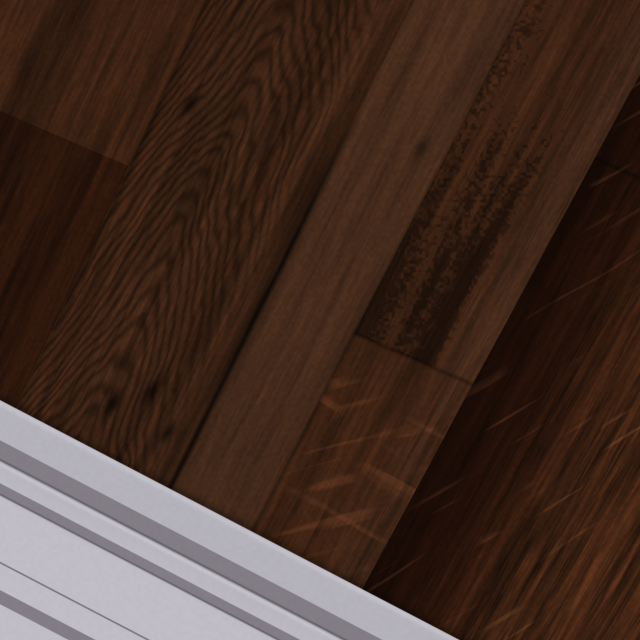
Reproduce this texture procedurally as a three.js fragment shader.

```glsl
// Dark oak floor boards running diagonally, cut off by a pale ridged metal trim at the lower left.
#define SOFT 0.0016
#define TRIM_SLOPE 0.522
#define TRIM_EDGE 0.625
#define RING_FREQ 23.0
#define GRAIN_GAIN 0.42
#define WOOD_DARK vec3(0.130, 0.056, 0.028)
#define WOOD_MID vec3(0.222, 0.122, 0.068)
#define WOOD_LIGHT vec3(0.272, 0.170, 0.112)
#define METAL_LIGHT vec3(0.750, 0.740, 0.775)
#define METAL_SHADE vec3(0.510, 0.490, 0.520)

varying vec2 vUv;

float hash(vec2 p) {
  p = fract(p * vec2(0.1031, 0.1137));
  p += dot(p, p.yx + 33.33);
  return fract((p.x + p.y) * p.x * 17.0);
}

float noise(vec2 p) {
  vec2 i = floor(p), f = fract(p);
  f = f * f * (3.0 - 2.0 * f);
  return mix(mix(hash(i), hash(i + vec2(1.0, 0.0)), f.x),
             mix(hash(i + vec2(0.0, 1.0)), hash(i + 1.0), f.x), f.y);
}

float fbm(vec2 p) {
  float sum = 0.0, amp = 0.5;
  for (int i = 0; i < 4; i++) {
    sum += amp * noise(p + 40.0);
    p = p * 2.03 + 17.0;
    amp *= 0.5;
  }
  return sum;
}

float edge(float at, float x) { return smoothstep(at - SOFT, at + SOFT, x); }
float band(float a, float b, float x) { return edge(a, x) - edge(b, x); }
float glow(float x, float width) { return exp(-x * x / (width * width)); }

// Dark oval stretched along the boards
float knot(vec2 p, vec2 center, float size) {
  vec2 q = p - center;
  q = vec2(q.x - 0.5 * q.y, q.y * 0.55);
  return exp(-dot(q, q) / (size * size));
}

// Thin broken lines along direction angle
float scratches(vec2 p, float angle, float freq) {
  vec2 dir = vec2(cos(angle), sin(angle));
  vec2 q = vec2(dot(p, dir), dot(p, vec2(-dir.y, dir.x)));
  q.y += 0.006 * noise(q * 9.0);
  return smoothstep(0.70, 0.95, noise(vec2(q.x * 7.0, q.y * freq)))
       * smoothstep(0.3, 0.65, noise(q * vec2(16.0, 28.0) + 7.0));
}

// Nested pointed arches of a flat-sawn board
float archRings(float across, float along) {
  float warp = fbm(vec2(across * 16.0, along * 6.0)) - 0.47;
  float du = across - 0.222 + 0.04 * (noise(vec2(along * 5.0, 3.0)) - 0.5);
  float phase = along + 3.1 * sqrt(du * du + 0.0004) + 0.17 * warp;
  return pow(0.5 + 0.5 * sin(6.2832 * RING_FREQ * phase), 1.6);
}

vec3 floorColor(vec2 p) {
  // across is constant along each slightly converging seam
  float along = p.y - 0.5;
  float across = (p.x - 0.46 * along) / (1.0 + 0.1 * along);
  float jointPos = p.y + 0.43 * p.x;

  float boardA = 1.0 - edge(0.089, across);
  float boardB = band(0.089, 0.398, across);
  float boardC = band(0.398, 0.564, across);
  float boardD = band(0.564, 0.793, across);
  float boardE = edge(0.793, across);
  float lowA = boardA * (1.0 - edge(0.827, jointPos));
  float lowD = boardD * (1.0 - edge(0.717, jointPos));
  float highD = boardD - lowD;

  float broad = fbm(vec2(across * 26.0, along * 2.2));
  float streak = fbm(vec2(across * 85.0, along * 5.0));
  float pores = noise(vec2(across * 330.0, along * 34.0));
  float speck = noise(p * 210.0);

  // Base tone of each board
  vec3 c = mix(WOOD_MID, WOOD_LIGHT, 0.35 * broad) * boardA;
  c = mix(c, mix(WOOD_DARK, WOOD_MID, 0.36 + 0.2 * broad), lowA);
  c += mix(WOOD_MID, WOOD_LIGHT, 0.55 * broad) * boardB;
  c += mix(WOOD_MID, WOOD_LIGHT, 0.88) * boardC;
  float paleStrip = smoothstep(0.70, 0.77, across);
  c += mix(WOOD_MID, WOOD_LIGHT, 0.15 + 0.6 * paleStrip) * highD;
  c += mix(WOOD_MID, WOOD_LIGHT, 0.12 + 0.4 * smoothstep(0.68, 0.79, across)) * lowD;
  float fade = smoothstep(0.80, 1.08, across + 0.10 * (broad - 0.5));
  c += mix(WOOD_DARK * 0.88, WOOD_MID * 1.08, fade) * boardE;

  // Grain, rings and rough dark streaks
  float gain = GRAIN_GAIN * (1.0 - 0.35 * boardC + 0.9 * boardE * fade);
  c *= 1.0 + gain * ((streak - 0.47) * 1.8 + (pores - 0.5) * 0.45);
  c *= 1.0 + 0.12 * (speck - 0.5);
  float ringArea = boardB * smoothstep(0.39, 0.31, across);
  c *= 1.0 - 0.30 * ringArea * archRings(across, along);
  c *= 1.0 - 0.42 * highD * (1.0 - paleStrip) * smoothstep(0.40, 0.65, broad + 0.3 * (speck - 0.5));
  c *= 1.0 - 0.26 * boardA * smoothstep(0.45, 0.65, broad);

  // Scuffs
  c += vec3(0.10, 0.065, 0.042) * boardE * scratches(p, 0.55, 130.0);
  c += vec3(0.085, 0.05, 0.03) * lowD * (scratches(p, -0.5, 75.0) + scratches(p, 0.25, 90.0));

  // Seams, end joints and knots
  float seamB = glow(across - 0.397, 0.005) + 0.5 * glow(across - 0.386, 0.022);
  c *= 1.0 - 0.48 * seamB * smoothstep(0.36, 0.12, along);
  c *= 1.0 - 0.22 * (glow(across - 0.089, 0.004) + glow(across - 0.564, 0.004));
  c *= 1.0 - 0.25 * boardE * glow(across - 0.793, 0.04);
  c *= 1.0 - 0.28 * (boardD * glow(jointPos - 0.717, 0.004) + boardE * glow(jointPos - 1.152, 0.004));
  float knots = knot(p, vec2(0.237, 0.388), 0.010) + knot(p, vec2(0.297, 0.837), 0.009)
              + knot(p, vec2(0.176, 0.368), 0.011) + knot(p, vec2(0.260, 0.323), 0.008)
              + 0.6 * knot(p, vec2(0.657, 0.768), 0.008);
  return c * (1.0 - 0.6 * min(knots, 1.0));
}

// depth grows from the outer edge of the trim towards the corner
vec3 trimColor(float depth, vec2 p) {
  vec3 c = METAL_LIGHT * (0.94 + 0.06 * smoothstep(0.69, 0.80, depth));
  float groove = band(0.688, 0.719, depth) + band(0.755, 0.773, depth) + band(0.922, 0.944, depth);
  c = mix(c, METAL_SHADE, groove);
  c *= 1.0 - 0.30 * (glow(depth - 0.719, 0.0025) + glow(depth - 0.773, 0.002));
  c *= 1.0 - 0.38 * glow(depth - 0.879, 0.0016);
  c += 0.05 * (glow(depth - 0.630, 0.005) + glow(depth - 0.725, 0.004));
  return c * (0.99 + 0.02 * noise(p * 180.0));
}

void main() {
  float depth = 1.0 - vUv.y - TRIM_SLOPE * vUv.x;
  vec3 wood = floorColor(vUv) * (1.0 - 0.3 * glow(depth - TRIM_EDGE, 0.010));
  gl_FragColor = vec4(mix(wood, trimColor(depth, vUv), edge(TRIM_EDGE, depth)), 1.0);
}
```
